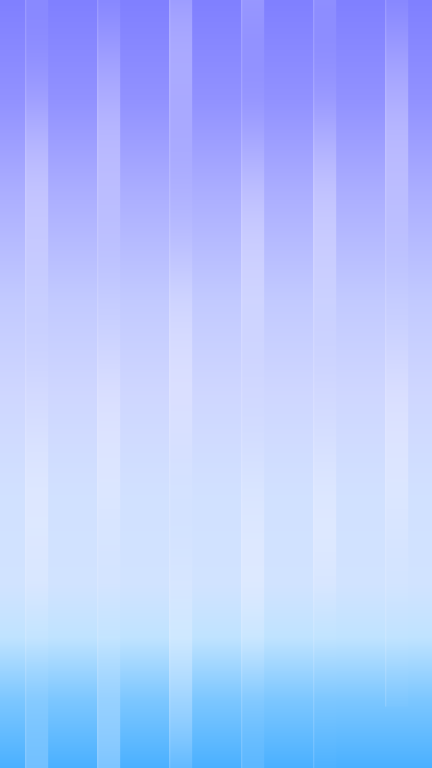
Reproduce this background procedurally as a Shadertoy shader.

```glsl
// Violet-to-sky vertical gradient crossed by six translucent light bands.
// Colour stops are blended by height; each band repeats across the width,
// shimmers with a phased cosine and carries a thin bright left edge.

const float TAU = 6.2831853;
const float BAND_COUNT = 6.0;
const float BAND_START = 0.349;     // left edge inside one repeat
const float BAND_WIDTH = 0.32;      // share of one repeat
const float EDGE_WIDTH = 0.016;
const float EDGE_OPACITY = 0.17;
const float SHIMMER_PERIOD = 0.41;  // in canvas heights
const float SHIMMER_BASE = 0.17;
const float SHIMMER_SWING = 0.12;
const float LAST_BAND_END = 0.92;   // depth from the top
const vec3 BAND_TINT = vec3(0.98, 0.97, 1.0);

const int STOPS = 10;
// Red, green, blue and depth from the top.
const vec4 SKY[STOPS] = vec4[](
    vec4(0.50, 0.50, 1.00, 0.00),
    vec4(0.57, 0.57, 1.00, 0.13),
    vec4(0.67, 0.68, 1.00, 0.25),
    vec4(0.76, 0.79, 1.00, 0.39),
    vec4(0.81, 0.84, 1.00, 0.51),
    vec4(0.82, 0.88, 1.00, 0.64),
    vec4(0.82, 0.89, 1.00, 0.76),
    vec4(0.75, 0.89, 1.00, 0.83),
    vec4(0.49, 0.78, 1.00, 0.91),
    vec4(0.29, 0.69, 1.00, 1.00)
);

// Depth of a brightness peak in each band.
const float PEAKS[6] = float[](0.25, 0.17, 0.06, 0.32, 0.28, 0.17);

vec3 skyColor(float depth) {
    vec3 color = SKY[0].rgb;
    for (int i = 1; i < STOPS; i++) {
        float t = clamp((depth - SKY[i - 1].w) / (SKY[i].w - SKY[i - 1].w), 0.0, 1.0);
        color = mix(color, SKY[i].rgb, t);
    }
    return color;
}

// Antialiased interval from start to start + width.
float interval(float x, float start, float width, float aa) {
    return clamp((x - start) / aa + 0.5, 0.0, 1.0)
         * clamp((start + width - x) / aa + 0.5, 0.0, 1.0);
}

void mainImage(out vec4 fragColor, in vec2 fragCoord) {
    vec2 uv = fragCoord / iResolution.xy;
    float depth = 1.0 - uv.y;
    vec3 color = skyColor(depth);

    // Repeated bands
    float column = uv.x * BAND_COUNT;
    float aa = BAND_COUNT / iResolution.x;
    int id = int(clamp(floor(column), 0.0, BAND_COUNT - 1.0));
    float x = fract(column);
    float body = interval(x, BAND_START, BAND_WIDTH, aa);
    float edge = interval(x, BAND_START, EDGE_WIDTH, aa);

    // Shimmer along each band
    float wave = cos(TAU * (depth - PEAKS[id]) / SHIMMER_PERIOD);
    float opacity = SHIMMER_BASE + SHIMMER_SWING * wave;

    // The two right bands dissolve near the foot; the last one stops short
    if (id >= 4) opacity *= mix(1.0, 0.12, smoothstep(0.68, 0.88, depth));
    float end = id == 5 ? LAST_BAND_END : 2.0;
    float visible = clamp((end - depth) * iResolution.y + 0.5, 0.0, 1.0);

    color = mix(color, BAND_TINT, body * opacity * visible);
    color = mix(color, BAND_TINT, edge * EDGE_OPACITY * visible);
    fragColor = vec4(color, 1.0);
}
```
